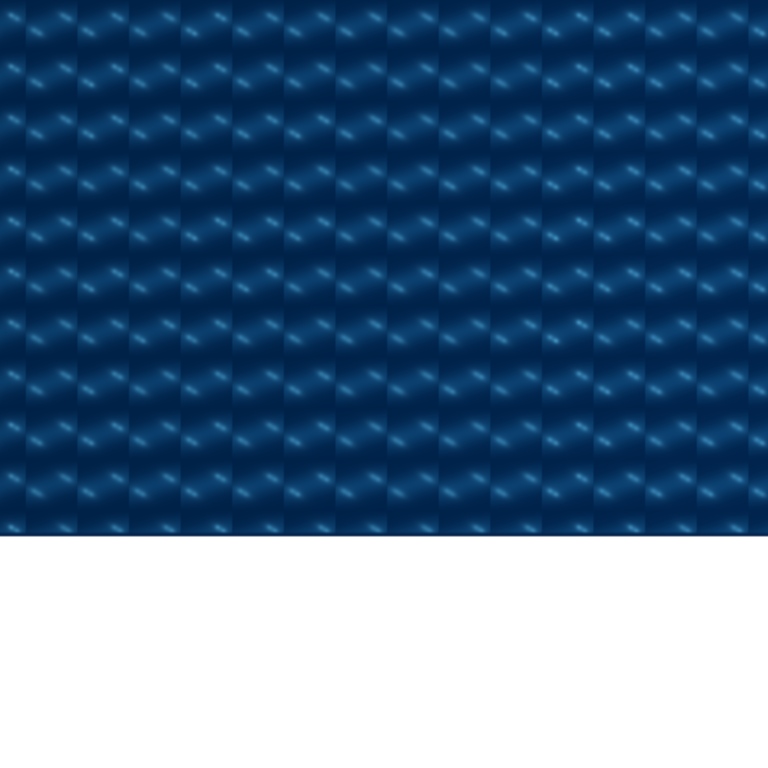
Write a three.js fragment shader that draws this pattern.

```glsl
// Blue woven sheet above a plain white strip. Each cell holds a soft diagonal
// sheen and two slanted pairs of glints, built from Gaussian falloffs;
// hashes per column and per cell vary the sharpness and strength of the glints.
varying vec2 vUv;

float hash(vec2 p) {
  vec3 q = fract(p.xyx * vec3(0.1031, 0.1030, 0.0973));
  q += dot(q, q.yzx + 33.33);
  return fract((q.x + q.y) * q.z);
}

float gaussian(vec2 p, vec2 radius) {
  p /= radius;
  return exp(-dot(p, p));
}

// Two small bright dots inside a slanted halo
float glint(vec2 p, float sharpness, float balance) {
  vec2 along = vec2(0.86, -0.51);
  vec2 q = vec2(dot(p, along), dot(p, along.yx * vec2(-1.0, 1.0)));
  float dots = gaussian(q + vec2(0.07, 0.0), vec2(0.055, 0.05)) * (1.3 - balance)
             + gaussian(q - vec2(0.07, 0.0), vec2(0.055, 0.05)) * (0.3 + balance);
  float streak = gaussian(q, vec2(0.15, 0.065));
  float halo = gaussian(q, vec2(0.24, 0.15));
  return mix(0.75 * streak, 0.3 * streak + 0.6 * dots, sharpness) + 0.16 * halo;
}

vec3 weaveCell(vec2 p, vec2 id) {
  float column = hash(vec2(id.x + 40.0, 7.0));
  float cell = hash(id + 60.0);

  // Sheen rising from lower left to upper right, fading at the row seams
  float rise = p.y - 0.5 - 0.28 * (p.x - 0.5);
  float sheen = exp(-rise * rise / 0.06) * (1.0 - 0.5 * pow(abs(p.x - 0.5), 1.5));
  sheen *= smoothstep(-0.05, 0.12, p.y) * smoothstep(-0.05, 0.12, 1.0 - p.y);

  float sharpness = clamp(0.25 + 0.6 * column + 0.3 * (cell - 0.5), 0.0, 1.0);
  float lower = glint(p - vec2(0.24, 0.355), sharpness, 0.3 + 0.4 * cell);
  float upper = glint(p - vec2(0.80, 0.645), sharpness, 0.7 - 0.4 * column);
  float glints = (lower + upper) * (0.8 + 0.2 * column + 0.15 * cell);

  vec3 color = mix(vec3(0.0, 0.135, 0.29), vec3(0.04, 0.245, 0.43), sheen);
  return color + vec3(0.19, 0.29, 0.29) * glints;
}

void main() {
  // Just under 15 columns, 15 rows to the full height
  vec2 grid = vUv * vec2(14.88, 15.0) - vec2(0.475, 0.023);
  vec2 id = floor(grid);
  vec2 p = fract(grid);

  // Soften the column seam by blending with the cell on the left
  vec2 left = vec2(1.0, 0.0);
  vec3 sheet = mix(weaveCell(p + left, id - left), weaveCell(p, id),
                   smoothstep(0.0, 0.05, p.x));
  sheet *= 0.96 + 0.08 * vUv.x;

  // Dark hem, then the white strip
  sheet = mix(vec3(0.01, 0.13, 0.29), sheet, smoothstep(0.303, 0.309, vUv.y));
  gl_FragColor = vec4(mix(vec3(1.0), sheet, smoothstep(0.3, 0.3035, vUv.y)), 1.0);
}
```
